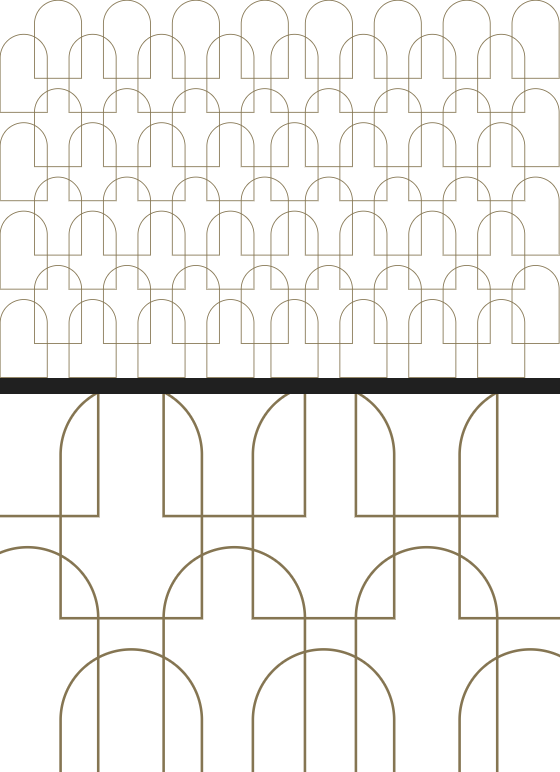
Top, the full canvas; bottom, a detail of the centre.
A WebGL 2 fragment shader for this pattern:

```glsl
#version 300 es
precision highp float;

uniform vec2 u_resolution;
out vec4 outColor;

// All lengths are in units of 1/768 of the canvas width
const float CANVAS_WIDTH = 768.0;
const float ARCH_RADIUS = 32.3;
const float ARCH_HEIGHT = 107.0;
const float LINE_WIDTH = 1.18;
const vec2 PITCH = vec2(94.5, 121.25);        // column and row spacing
const vec2 FIRST_ARCH = vec2(32.5, 0.6);      // base centre of the lowest left arch
const vec2 LAYER_SHIFT = vec2(47.1, 46.7);    // offset of the second layer
const float BLOCK_PITCH = 371.4;              // four columns, closed up by a narrower gap
const float COLUMNS_PER_BLOCK = 4.0;
const float BLOCKS = 2.0;
const float ROWS = 4.0;
const vec3 PAPER = vec3(1.0);
const vec3 BRONZE = vec3(0.52, 0.46, 0.32);

// Signed distance to a round-topped arch standing on the origin
float archDistance(vec2 p) {
    float spring = ARCH_HEIGHT - ARCH_RADIUS;
    if (p.y > spring) return length(p - vec2(0.0, spring)) - ARCH_RADIUS;
    return max(abs(p.x) - ARCH_RADIUS, -p.y);
}

// Position relative to the base centre of the nearest arch in a layer
vec2 foldToArch(vec2 p) {
    float block = clamp(floor((p.x + 0.5 * PITCH.x) / BLOCK_PITCH), 0.0, BLOCKS - 1.0);
    p.x -= block * BLOCK_PITCH;
    float column = clamp(round(p.x / PITCH.x), 0.0, COLUMNS_PER_BLOCK - 1.0);
    float rowGap = PITCH.y - ARCH_HEIGHT;
    float row = clamp(floor((p.y + 0.5 * rowGap) / PITCH.y), 0.0, ROWS - 1.0);
    return p - vec2(column, row) * PITCH;
}

// Box-filtered coverage of a thin stroke
float strokeCoverage(float dist, float pixel) {
    float overlap = 0.5 * (LINE_WIDTH + pixel) - abs(dist);
    return clamp(overlap, 0.0, min(LINE_WIDTH, pixel)) / pixel;
}

void main() {
    float pixel = CANVAS_WIDTH / u_resolution.x;
    vec2 p = gl_FragCoord.xy * pixel - FIRST_ARCH;

    // Two interlaced layers of outlined arches
    vec3 color = PAPER;
    for (int layer = 0; layer < 2; layer++) {
        vec2 local = foldToArch(p - float(layer) * LAYER_SHIFT);
        color = mix(color, BRONZE, strokeCoverage(archDistance(local), pixel));
    }
    outColor = vec4(color, 1.0);
}
```
